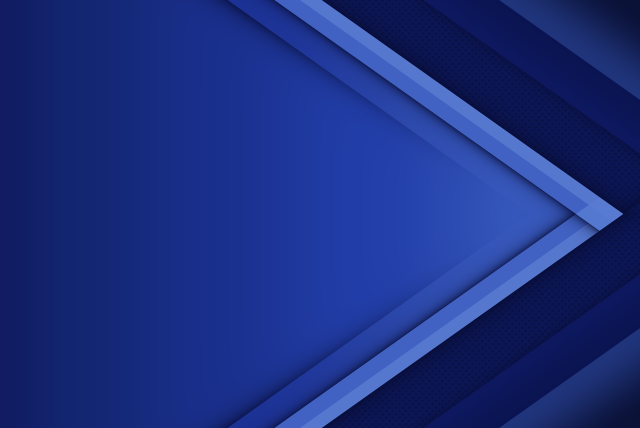
A Shadertoy shader for this background:

```glsl
// Layered blue chevrons pointing right: a graded field, a shaded inner panel,
// two crossing bright bands, a dotted strip and two glowing corners.
// Each layer is a threshold on skewed coordinates running across the two arms.

const float ASPECT = 1.5;
const float SKEW = 1.414;          // horizontal run per unit of height

// Positions across the arms, in canvas heights
const float PANEL_EDGE = 1.240;
const float BAND_INNER = 1.350;
const float BAND_RIDGE = 1.410;
const float BAND_OUTER = 1.461;
const float DOTS_OUTER = 1.699;
const float CORNER_EDGE = 1.877;
const float CORNER_END = 2.207;

const vec3 SHADOW = vec3(0.025, 0.045, 0.20);

// Antialiased coverage of the side where d is positive
float cover(float d, float blur) {
    return smoothstep(-blur, blur, d);
}

// Soft shadow that decays with distance from an edge
float shade(float d, float reach) {
    return exp(-max(d, 0.0) / reach);
}

// Horizontal gradient of the large left field
vec3 fieldColor(float x) {
    vec3 c = mix(vec3(0.065, 0.11, 0.385), vec3(0.072, 0.145, 0.435), smoothstep(0.0, 0.17, x));
    c = mix(c, vec3(0.10, 0.185, 0.55), smoothstep(0.12, 0.54, x));
    c = mix(c, vec3(0.132, 0.245, 0.665), smoothstep(0.46, 0.90, x));
    return mix(c, vec3(0.215, 0.345, 0.735), smoothstep(0.84, 1.28, x));
}

// Inner panel, lighter towards the tip
vec3 panelColor(float x) {
    return mix(vec3(0.105, 0.19, 0.58), vec3(0.22, 0.35, 0.74), smoothstep(0.50, 1.30, x));
}

// Two-tone bright band
vec3 bandColor(float across, float blur) {
    vec3 inner = vec3(0.255, 0.385, 0.765);
    vec3 outer = vec3(0.335, 0.465, 0.805);
    return mix(inner, outer, cover(across - BAND_RIDGE, blur));
}

// Staggered grid of round dots
float dotGrid(vec2 p, float spacing, float blur) {
    vec2 q = fract(vec2(p.x + p.y, p.x - p.y) / spacing) - 0.5;
    return 1.0 - cover(length(q) - 0.27, blur / spacing);
}

// Dark layers to the right of the bands
vec3 outsideColor(vec2 p, float s, float lower, float blur) {
    vec3 strip = vec3(0.047, 0.088, 0.335);
    strip = mix(strip, vec3(0.03, 0.06, 0.255), 0.75 * dotGrid(p, 0.0156, blur));
    strip = mix(strip, SHADOW, 0.45 * shade(DOTS_OUTER - s, 0.025));
    strip = mix(strip, SHADOW, 0.75 * shade(s - BAND_OUTER, 0.035));
    float underFold = cover(BAND_OUTER - lower, blur);
    strip = mix(strip, SHADOW, 0.7 * underFold * shade(BAND_OUTER - lower, 0.025));

    vec3 plain = mix(vec3(0.05, 0.095, 0.37), vec3(0.04, 0.08, 0.32),
                     smoothstep(DOTS_OUTER, CORNER_EDGE, s));
    float fade = smoothstep(CORNER_EDGE, CORNER_END - 0.04, s);
    vec3 corner = mix(vec3(0.125, 0.205, 0.485), vec3(0.04, 0.07, 0.22), fade);

    vec3 c = mix(strip, plain, cover(s - DOTS_OUTER, blur));
    return mix(c, corner, cover(s - CORNER_EDGE, blur));
}

void mainImage(out vec4 fragColor, in vec2 fragCoord) {
    vec2 p = fragCoord / iResolution.xy - vec2(0.0, 0.5);
    p.x *= ASPECT;
    float blur = 1.0 / iResolution.y;

    // Coordinates across the upper and lower arms
    float upper = p.x + SKEW * p.y;
    float lower = p.x - SKEW * p.y;
    float s = max(upper, lower);

    // Field with the panel's shadow, fading towards the tip
    float panelShadow = 0.75 * (1.0 - smoothstep(0.45, 1.20, p.x));
    vec3 color = mix(fieldColor(p.x), SHADOW, panelShadow * shade(PANEL_EDGE - s, 0.035));
    color = mix(color, panelColor(p.x), cover(s - PANEL_EDGE, blur));

    // Lower band, then the upper band laid over it
    color = mix(color, SHADOW, 0.75 * shade(BAND_INNER - lower, 0.022));
    color = mix(color, bandColor(lower, blur), cover(lower - BAND_INNER, blur));
    color = mix(color, SHADOW, 0.75 * shade(BAND_INNER - upper, 0.022));
    color = mix(color, bandColor(upper, blur), cover(upper - BAND_INNER, blur));

    // Lighter diamond where the bands cross
    float crossing = cover(min(upper, lower) - BAND_INNER, blur);
    color = mix(color, vec3(0.35, 0.485, 0.825), 0.8 * crossing);

    // Everything beyond the bands
    vec3 outside = outsideColor(p, s, lower, blur);
    color = mix(color, outside, cover(s - BAND_OUTER, blur));
    fragColor = vec4(color, 1.0);
}
```
